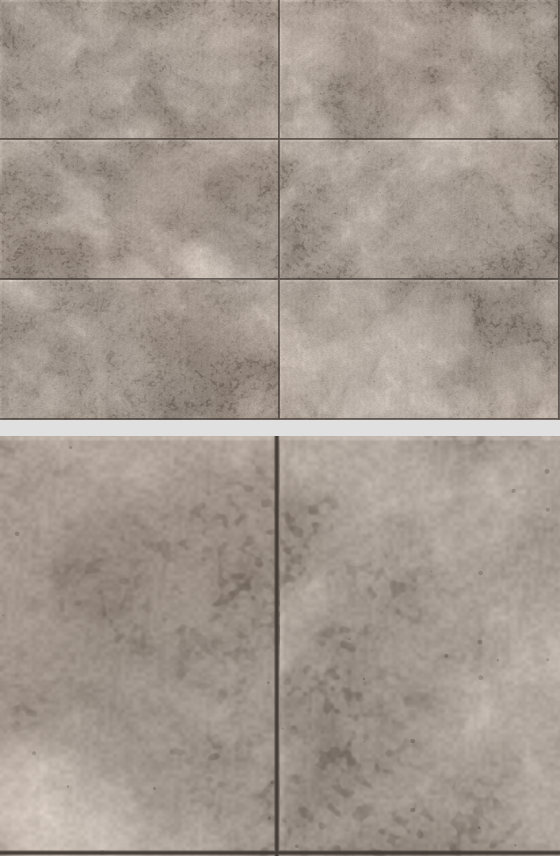
Top, the full canvas; bottom, a detail of the centre.
Reproduce this texture procedurally as a Shadertoy shader.

```glsl
const vec2  TILES = vec2(2.0, 3.0);         // repeats across and down
const vec3  STONE = vec3(0.668, 0.625, 0.588);
const vec3  WARM_TINT = vec3(0.012, 0.0, -0.006);
const vec3  JOINT_COLOR = vec3(0.25, 0.22, 0.20);
const float JOINT_WIDTH = 0.0032;           // lengths are in canvas heights
const float JOINT_SOFTNESS = 0.0012;
const float BEVEL_WIDTH = 0.0040;
const float BEVEL_LIGHT = 0.065;
const float CLOUD_DEPTH = 0.27;
const float BLOTCH_DEPTH = 0.16;
const float STREAK_DEPTH = 0.035;
const float PANEL_DEPTH = 0.07;
const float WEAR_DEPTH = 0.070;
const float WEAR_REACH = 0.045;
const float GRAIN_DEPTH = 0.085;
const float SPECKLE_DEPTH = 0.085;
const float PIT_DEPTH = 0.11;
const float PIT_CELLS = 75.0;
const float PIT_CHANCE = 0.05;
const mat2  TURN = mat2(0.8, 0.6, -0.6, 0.8);

float hash(vec2 p) {
    return fract(sin(dot(p, vec2(127.1, 311.7))) * 43758.55);
}

vec2 hash2(vec2 p) {
    return vec2(hash(p), hash(p + 37.3));
}

float noise(vec2 p) {
    vec2 cell = floor(p);
    vec2 f = fract(p);
    f = f * f * (3.0 - 2.0 * f);
    float low = mix(hash(cell), hash(cell + vec2(1.0, 0.0)), f.x);
    float high = mix(hash(cell + vec2(0.0, 1.0)), hash(cell + 1.0), f.x);
    return mix(low, high, f.y);
}

float fbm(vec2 p) {
    float sum = 0.0;
    float weight = 0.5;
    for (int i = 0; i < 5; i++) {
        sum += weight * noise(p);
        p = 2.0 * TURN * p + 5.7;
        weight *= 0.5;
    }
    return sum / 0.97;
}

// Sparse round pores, at most one per cell
float pits(vec2 p, float pixel) {
    vec2 q = p * PIT_CELLS;
    vec2 cell = floor(q);
    vec2 center = 0.3 + 0.4 * hash2(cell + 3.1);
    float radius = mix(0.04, 0.15, hash(cell + 8.6));
    float soft = pixel * PIT_CELLS;
    float pore = 1.0 - smoothstep(radius - 0.5 * soft, radius + 0.5 * soft, length(q - cell - center));
    return pore * step(hash(cell + 21.4), PIT_CHANCE);
}

// Brightness offset of the weathered stone face
float stoneTone(vec2 local, vec2 size, vec2 tile, float pixel) {
    vec2 q = local + 9.0 * hash2(tile + 4.2);
    vec2 warp = vec2(fbm(q * 6.0), fbm(q * 6.0 + 31.0)) - 0.5;
    float cloud = fbm(TURN * q * 4.5 + 1.3 * warp) - 0.5;
    float blotch = fbm(TURN * q * 16.0 + 2.0 * warp) - 0.5;
    float streak = noise(q * vec2(17.0, 4.0) + 2.0 * warp) - 0.5;
    float tone = CLOUD_DEPTH * cloud + BLOTCH_DEPTH * blotch + STREAK_DEPTH * streak;

    // Ragged inner panel, darker or lighter than its rim
    vec2 rim = min(local, size - local);
    float inset = min(rim.x * 0.6, rim.y) + 0.10 * warp.x;
    float panel = smoothstep(0.01, 0.08, inset) - 0.6;
    tone += PANEL_DEPTH * panel * (hash(tile + 15.2) - 0.5);

    // Patchy darkening toward the rim, stronger on some tiles
    float border = exp(-min(rim.x * 0.7, rim.y * 1.5) / WEAR_REACH);
    float patches = smoothstep(0.42, 0.66, fbm(q * 9.0 + 50.0));
    float wear = border * patches * mix(0.5, 1.5, hash(tile + 6.8));
    tone -= WEAR_DEPTH * wear;

    // Fine grit gathers in the worn and dark patches
    float grit = 0.6 * noise(TURN * q * 125.0 + 4.0 * warp) + 0.4 * noise(q * 230.0);
    grit = smoothstep(0.52, 0.78, grit);
    float gather = clamp(0.2 + wear - 1.5 * cloud - 2.5 * blotch, 0.0, 1.0);
    tone -= SPECKLE_DEPTH * grit * gather;

    // Pale scuffs
    float scuff = smoothstep(0.58, 0.76, fbm(TURN * q * 38.0 + 80.0));
    tone += 0.035 * scuff * (1.0 - gather);

    float grain = 0.65 * noise(q * 310.0) + 0.35 * noise(TURN * q * 170.0 + 11.0) - 0.5;
    return tone + GRAIN_DEPTH * grain - PIT_DEPTH * pits(q, pixel);
}

void mainImage(out vec4 fragColor, in vec2 fragCoord) {
    float pixel = 1.0 / iResolution.y;
    vec2 p = fragCoord * pixel;
    vec2 size = vec2(iResolution.x * pixel, 1.0) / TILES;
    vec2 tile = floor(p / size);
    vec2 local = p - tile * size;

    // Stone face with a slight drift in warmth
    float warmth = noise(p * 5.0 + 13.0) - 0.5;
    vec3 color = STONE + WARM_TINT * warmth;
    color += stoneTone(local, size, tile, pixel);
    color += 0.015 * (hash(tile + 2.7) - 0.5);

    // Lit bevel on the top and left rims
    vec2 lit = vec2(local.x, size.y - local.y);
    vec2 bevel = 1.0 - smoothstep(vec2(0.5 * BEVEL_WIDTH), vec2(BEVEL_WIDTH + pixel), lit);
    color += BEVEL_LIGHT * max(0.6 * bevel.x, bevel.y);

    // Dark joint along the right and bottom rims
    vec2 gap = abs(vec2(size.x - local.x, local.y) - 0.8 * JOINT_WIDTH) - 0.5 * JOINT_WIDTH;
    float soft = max(JOINT_SOFTNESS, 0.7 * pixel);
    vec2 line = 1.0 - smoothstep(vec2(-soft), vec2(soft), gap);
    color = mix(color, JOINT_COLOR, 0.95 * max(line.x, line.y));

    fragColor = vec4(clamp(color, 0.0, 1.0), 1.0);
}
```
